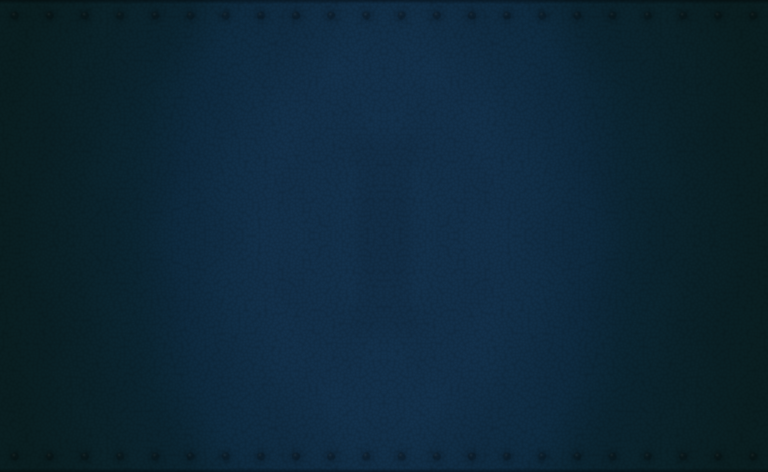
This background is drawn by a Shadertoy shader. Its source:

```glsl
// Dark blue leather panel, mirrored about its centre, with a soft glow and two rows of rivets.

#define GLOW_RADII    vec2(0.50, 0.75)   // in canvas heights
#define GRAIN_CELLS   140.0              // leather cells per canvas height
#define GRAIN_DEPTH   0.16
#define WRINKLE_DEPTH 0.035
#define RIVET_STEP    0.0458             // in canvas widths
#define RIVET_INSET   0.033              // in canvas heights
#define RIVET_RADIUS  0.0085

const vec3 CORE_BLUE  = vec3(0.070, 0.182, 0.282);
const vec3 MID_BLUE   = vec3(0.052, 0.160, 0.240);
const vec3 DEEP_TEAL  = vec3(0.040, 0.140, 0.190);
const vec3 DARK_TEAL  = vec3(0.037, 0.128, 0.158);
const vec3 EDGE_GREEN = vec3(0.034, 0.115, 0.126);

vec2 hash2(vec2 p) {
    vec3 q = fract(p.xyx * vec3(0.1031, 0.1030, 0.0973));
    q += dot(q, q.yzx + 33.33);
    return fract((q.xx + q.yz) * q.zy);
}

// Distance to the nearest scattered cell point.
float cellular(vec2 p) {
    vec2 cell = floor(p), f = fract(p);
    float nearest = 2.0;
    for (int y = -1; y <= 1; y++)
    for (int x = -1; x <= 1; x++) {
        vec2 o = vec2(x, y);
        nearest = min(nearest, length(o + hash2(cell + o) - f));
    }
    return nearest;
}

// Layered, warped sines for broad creases in the hide.
float wrinkles(vec2 p) {
    float sum = 0.0, amp = 0.5;
    for (int i = 0; i < 4; i++) {
        p += 0.25 * sin(p.yx * 1.7 + float(i));
        sum += amp * sin(p.x + 0.6 * p.y) * sin(p.y * 0.8 + 1.3);
        p = mat2(1.6, 1.1, -1.1, 1.6) * p;
        amp *= 0.6;
    }
    return sum;
}

float ramp(float a, float b, float x) {
    return clamp((x - a) / (b - a), 0.0, 1.0);
}

vec3 glowColor(float d) {
    vec3 c = mix(CORE_BLUE, MID_BLUE, ramp(0.50, 0.87, d));
    c = mix(c, DEEP_TEAL, ramp(0.87, 1.06, d));
    c = mix(c, DARK_TEAL, ramp(1.06, 1.30, d));
    return mix(c, EDGE_GREEN, ramp(1.30, 1.62, d));
}

void mainImage(out vec4 fragColor, in vec2 fragCoord) {
    float aspect = iResolution.x / iResolution.y;
    vec2 p = (fragCoord - 0.5 * iResolution.xy) / iResolution.y;
    vec2 m = abs(p);
    float pixel = 1.0 / iResolution.y;

    // Glow
    vec3 color = glowColor(length(p / GLOW_RADII));

    // Faint darker panel down the middle
    float panel = 1.0 - smoothstep(0.045, 0.075, m.x + 0.006 * sin(m.y * 25.0));
    panel *= 1.0 - smoothstep(0.18, 0.24, m.y);
    color *= 1.0 - 0.05 * panel;

    // Leather: creases and fine grain
    color *= 1.0 + WRINKLE_DEPTH * wrinkles(m * vec2(22.0, 14.0) + 2.0);
    color *= 1.0 + GRAIN_DEPTH * (0.45 - cellular(m * GRAIN_CELLS));

    // Rivets: dark heads with a faint warm glint and a soft shadow
    float stepX = RIVET_STEP * aspect;
    vec2 r = vec2((fract(p.x / stepX) - 0.5) * stepX, m.y - 0.5 + RIVET_INSET);
    r.y *= sign(p.y);
    float d = length(r);
    float head = 1.0 - smoothstep(RIVET_RADIUS - pixel, RIVET_RADIUS + pixel, d);
    float shadow = exp(-d * d / (3.0 * RIVET_RADIUS * RIVET_RADIUS));
    float glint = exp(-dot(r - vec2(-0.002, 0.003), r - vec2(-0.002, 0.003)) / 0.00001);
    color *= 1.0 - 0.18 * shadow - 0.14 * head;
    color += vec3(0.050, 0.045, 0.040) * glint;

    // Darkened rim along top and bottom
    color *= 1.0 - 0.35 * smoothstep(0.490, 0.500, m.y);

    fragColor = vec4(color, 1.0);
}
```
